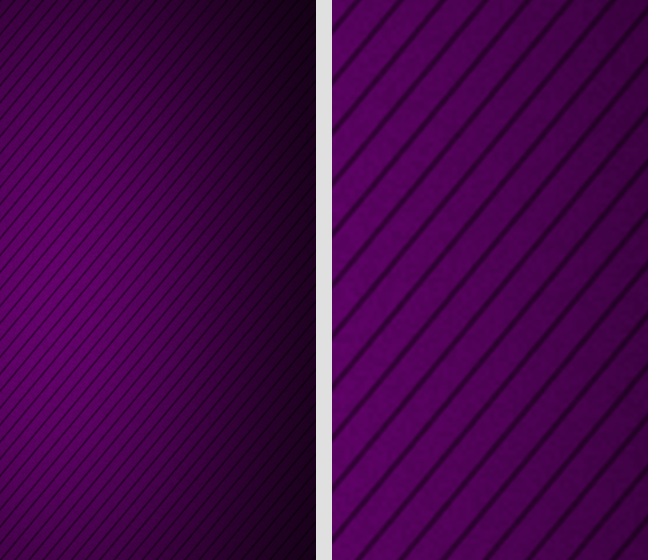
Left: the whole. Right: its middle third, enlarged.
Give the GLSL for this pattern, as a Shadertoy shader.

```glsl
// Fine diagonal dark pinstripes on grainy purple cloth, lit from the left.
#define STRIPES vec2(22.3, 33.0)      // repeats across and down
#define STRIPE_PHASE 0.05
#define LINE_HALF_WIDTH 0.085         // fraction of one repeat
#define LINE_DEPTH 0.44
#define GLOW_CENTER vec2(0.15, 0.45)
#define GLOW_FALLOFF vec2(1.9, 1.9)
#define GLOW_COLOR vec3(0.385, 0.009, 0.417)
#define AMBIENT 0.08
#define GRAIN_CELLS 360.0             // grains along the height
#define GRAIN_AMOUNT 0.12

float hash(vec2 p) {
    vec3 q = fract(vec3(p.xyx) * 0.1031);
    q += dot(q, q.yzx + 33.33);
    return fract((q.x + q.y) * q.z);
}

float valueNoise(vec2 p) {
    vec2 cell = floor(p);
    vec2 f = fract(p);
    f = f * f * (3.0 - 2.0 * f);
    float low = mix(hash(cell), hash(cell + vec2(1.0, 0.0)), f.x);
    float high = mix(hash(cell + vec2(0.0, 1.0)), hash(cell + 1.0), f.x);
    return mix(low, high, f.y);
}

// Coverage of the stripe lines, rising toward the upper right.
float stripeMask(vec2 uv) {
    float phase = dot(vec2(uv.x, 1.0 - uv.y), STRIPES) - STRIPE_PHASE;
    float dist = abs(fract(phase + 0.5) - 0.5);
    float pixel = length(STRIPES / iResolution.xy);
    float soft = max(0.7 * pixel, 0.07);
    return 1.0 - smoothstep(LINE_HALF_WIDTH - soft, LINE_HALF_WIDTH + soft, dist);
}

void mainImage(out vec4 fragColor, in vec2 fragCoord) {
    vec2 uv = fragCoord / iResolution.xy;

    // Broad elliptical light over a faint ambient level
    vec2 offset = uv - GLOW_CENTER;
    float light = exp(-dot(offset * offset, GLOW_FALLOFF));
    vec3 color = GLOW_COLOR * mix(AMBIENT, 1.0, light);

    // Cloth grain
    float grain = valueNoise(fragCoord / iResolution.y * GRAIN_CELLS) - 0.5;
    color *= 1.0 + GRAIN_AMOUNT * grain;

    // Dark grooves
    color *= 1.0 - LINE_DEPTH * stripeMask(uv);

    fragColor = vec4(color, 1.0);
}
```
